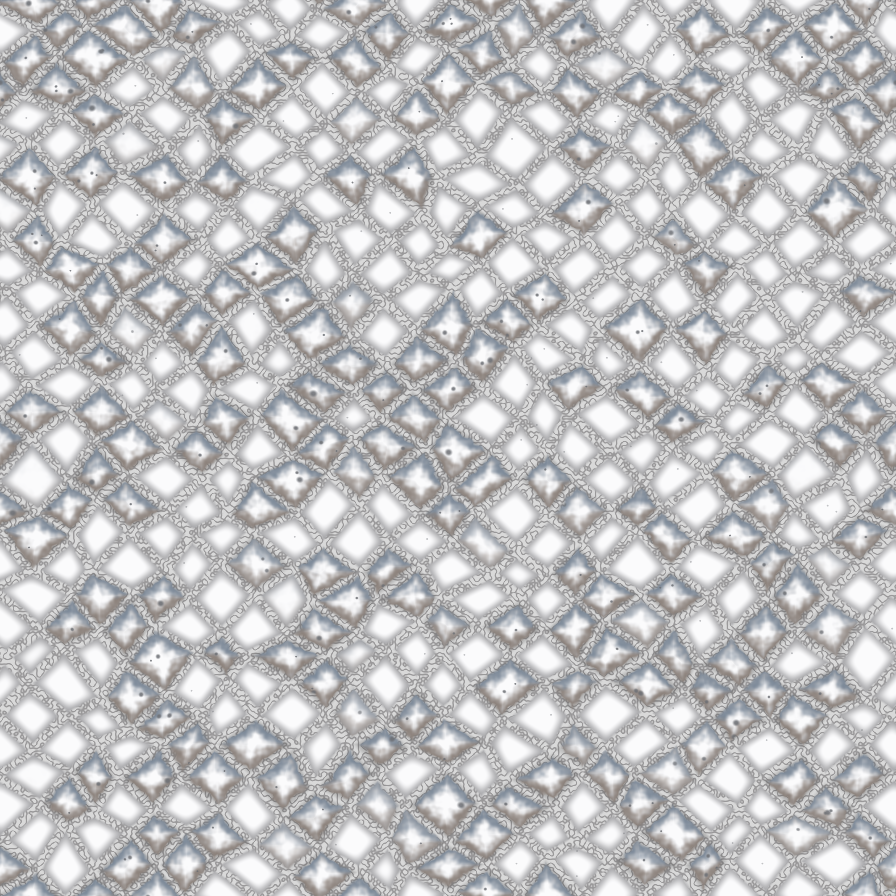
This pattern is drawn by a three.js fragment shader. Its source:

```glsl
// Tiling field of irregular pearly diamond tiles with ragged bevels and grainy grout.
varying vec2 vUv;

const vec2 REPEATS = vec2(14.0, 15.0); // diamonds across and down
const float PI = 3.14159265;
const vec3 WHITE = vec3(0.985, 0.985, 0.99);
const vec3 RIM_GREY = vec3(0.67, 0.67, 0.68);
const vec3 COOL_SHADE = vec3(0.49, 0.54, 0.60);
const vec3 WARM_SHADE = vec3(0.55, 0.51, 0.485);
const vec3 GROUT_LIGHT = vec3(0.85, 0.85, 0.85);
const vec3 GROUT_DARK = vec3(0.60, 0.595, 0.60);
const vec3 SPOT = vec3(0.42, 0.43, 0.45);

vec2 hash2(vec2 p) {
  return fract(sin(vec2(dot(p, vec2(127.1, 311.7)), dot(p, vec2(269.5, 183.3)))) * 43758.55);
}

float gradientDot(vec2 corner, vec2 offset, float period) {
  float angle = 2.0 * PI * hash2(mod(corner, period) + period).x;
  return dot(vec2(cos(angle), sin(angle)), offset);
}

// Gradient noise that wraps after a whole number of cells
float wrappedNoise(vec2 uv, float period) {
  vec2 p = uv * period;
  vec2 i = floor(p);
  vec2 f = p - i;
  vec2 s = f * f * f * (f * (f * 6.0 - 15.0) + 10.0);
  vec2 e = vec2(1.0, 0.0);
  float low = mix(gradientDot(i, f, period), gradientDot(i + e, f - e, period), s.x);
  float high = mix(gradientDot(i + e.yx, f - e.yx, period),
                   gradientDot(i + 1.0, f - 1.0, period), s.x);
  return mix(low, high, s.y);
}

// Diagonal lattice index, made equal on opposite canvas edges
vec2 wrapCell(vec2 id) {
  return mod(vec2(id.x + id.y, id.x - id.y), 2.0 * REPEATS);
}

// Jittered corner k of a lattice cell, counted around the cell
vec2 cellCorner(vec2 id, float k) {
  vec2 v = id + mod(floor(vec2(k + 1.0, k) * 0.5), 2.0);
  return v + 0.36 * (hash2(wrapCell(v)) - 0.5);
}

// x: inward distance to edge k, y: position along it, z: how far it faces up
vec3 edgeInfo(vec2 p, vec2 id, float k) {
  vec2 a = cellCorner(id, k);
  vec2 e = cellCorner(id, k + 1.0) - a;
  vec2 normal = vec2(-e.y, e.x) / length(e);
  return vec3(dot(normal, p - a), dot(p - a, e) / dot(e, e), dot(normal, vec2(-0.707, 0.707)));
}

float insideDistance(vec2 p, vec2 id) {
  float d = 10.0;
  for (int k = 0; k < 4; k++) d = min(d, edgeInfo(p, id, float(k)).x);
  return d;
}

// Pale tile, with star-shaped cool and warm bevels where shaded
vec3 tileFace(vec2 p, vec2 id, float inset, float ragged, float shaded) {
  float cushion = 0.0;
  float shade = 0.0;
  float lift = 0.0;
  for (int k = 0; k < 4; k++) {
    vec3 edge = edgeInfo(p, id, float(k));
    float d = edge.x - inset;
    cushion += exp(-16.0 * d);
    float reach = 0.10 + 0.26 * sin(PI * clamp(edge.y, 0.0, 1.0));
    float amount = 1.0 - smoothstep(-0.03, reach, d + 0.16 * ragged);
    shade = max(shade, amount);
    lift += amount * edge.z;
  }
  float rim = smoothstep(-0.03, 0.20, -log(cushion) / 16.0);
  vec3 tint = mix(WARM_SHADE, COOL_SHADE, smoothstep(-0.5, 0.5, lift));
  return mix(mix(RIM_GREY, WHITE, rim), tint, shade * shaded);
}

// Strength of the few dark pits scattered over one tile
float pits(vec2 p, vec2 id, vec2 key, float shaded) {
  float strength = 0.0;
  for (int n = 0; n < 3; n++) {
    vec2 seed = key + 61.0 * float(n + 1);
    vec2 place = id + 0.5 + 0.55 * (hash2(seed) - 0.5);
    vec2 kind = hash2(seed + 17.0);
    float radius = mix(0.025, 0.085, kind.x * kind.x * shaded);
    float present = step(mix(0.88, 0.66, shaded), kind.y);
    float pit = 1.0 - smoothstep(0.3 * radius, 1.3 * radius, length(p - place));
    strength = max(strength, pit * present * mix(0.4, 0.85, shaded));
  }
  return strength;
}

void main() {
  // Gently bent diagonal lattice
  vec2 bend = vec2(wrappedNoise(vUv, 5.0), wrappedNoise(vUv + 0.37, 6.0));
  vec2 q = (vUv + 0.012 * bend) * REPEATS;
  vec2 p = vec2(q.x + q.y, q.x - q.y);

  // Tile that holds this point
  vec2 id = floor(p);
  float d = -10.0;
  for (int j = -1; j <= 1; j++) {
    for (int i = -1; i <= 1; i++) {
      vec2 candidate = floor(p) + vec2(float(i), float(j));
      float inside = insideDistance(p, candidate);
      if (inside > d) { d = inside; id = candidate; }
    }
  }

  // Variation between tiles
  vec2 key = wrapCell(id);
  vec2 traits = hash2(key + 7.0);
  float shaded = smoothstep(0.46, 0.62, traits.x);
  float inset = mix(0.07, 0.14, traits.y);
  float ragged = wrappedNoise(vUv, 96.0) + 0.5 * wrappedNoise(vUv, 180.0);

  // Grout of pale grains with dark outlines
  float outline = 1.0 - smoothstep(0.02, 0.24, abs(wrappedNoise(vUv, 170.0)));
  vec3 grout = mix(GROUT_LIGHT, GROUT_DARK, outline);
  grout *= 1.0 - 0.16 * shaded * smoothstep(0.0, inset, d);

  vec3 face = tileFace(p, id, inset, ragged, shaded);
  face = mix(face, SPOT, pits(p, id, key, shaded));
  float edge = d - inset + ragged * mix(0.03, 0.07, shaded);
  gl_FragColor = vec4(mix(grout, face, smoothstep(-0.04, 0.04, edge)), 1.0);
}
```
